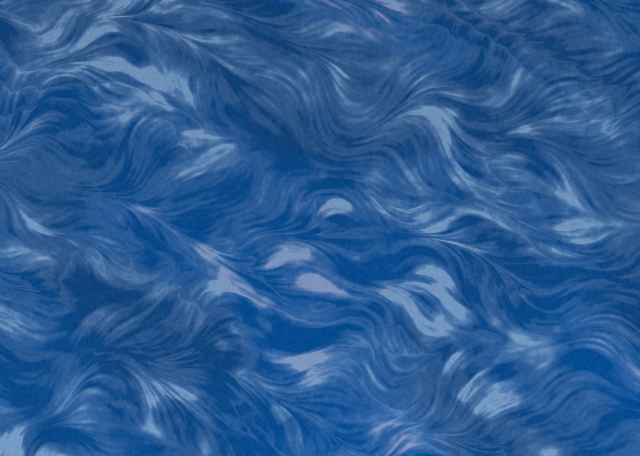
Give the GLSL for this texture, as a WebGL 2 fragment shader.

```glsl
#version 300 es
precision highp float;
// Pearly blue sheet with feathered wisps, soft folds and fine hairs.

#define FOLDS 6.2          // folds per canvas height
#define FOLD_GAIN 1.9
#define BROAD_GAIN 1.45
#define PLUME_GAIN 3.3
#define WISP_GAIN 1.5      // sparse bright strands
#define HAIR_SCALE 125.0   // hairs per canvas height
#define HAIR_GAIN 6.0
#define STEPS 16
#define STRIDE 0.0056      // length of one step along the flow
#define DRIFT 0.10         // strength of the large swirls
#define GRAIN 0.016

uniform vec2 u_resolution;
out vec4 outColor;

vec2 hash2(vec2 p) {
  vec3 h = fract(p.xyx * vec3(0.1031, 0.1030, 0.0973));
  h += dot(h, h.yzx + 33.33);
  return fract((h.xx + h.yz) * h.zy);
}

// Smooth cellular noise: scattered points blend their random values.
float cellNoise(vec2 p) {
  vec2 cell = floor(p), f = p - cell;
  float sum = 0.0, total = 0.0;
  for (int y = -1; y <= 1; y++)
    for (int x = -1; x <= 1; x++) {
      vec2 o = vec2(x, y);
      vec2 h = hash2(cell + o + 64.0);
      vec2 d = o + 0.15 + 0.7 * h - f;
      float w = exp(-6.0 * dot(d, d));
      sum += w * hash2(cell + o + 191.0).y;
      total += w;
    }
  return sum / total;
}

// Layered sines bend the plane into swirls, mostly level.
vec2 drift(vec2 p) {
  float freq = 4.3, amp = DRIFT;
  for (int i = 0; i < 4; i++) {
    float k = float(i);
    p += amp * vec2(sin(freq * p.y * 1.3 + 1.7 * k + 0.8),
                    0.38 * sin(freq * p.x + 2.3 * k + 1.1));
    p = mat2(0.992, 0.126, -0.126, 0.992) * p;
    freq *= 1.8;
    amp *= 0.58;
  }
  return p;
}

// Direction in which the hairs are combed: level, with local curls.
vec2 combing(vec2 p) {
  float a = 0.50 * sin(5.9 * p.x + 1.9 * sin(8.3 * p.y + 0.7))
          + 0.55 * sin(17.0 * p.y - 5.7 * p.x + 1.8 * sin(9.1 * p.x + 2.0))
          + 0.45 * sin(23.0 * p.x + 19.0 * p.y + 2.0 * sin(13.0 * p.y)) - 0.1;
  return vec2(cos(a), sin(a));
}

vec3 pearl(float z, float vivid) {
  vec3 deep = mix(vec3(0.06, 0.26, 0.48), vec3(0.02, 0.29, 0.56), vivid);
  vec3 mid = mix(vec3(0.18, 0.34, 0.54), vec3(0.15, 0.36, 0.61), vivid);
  vec3 light = mix(vec3(0.27, 0.42, 0.61), vec3(0.25, 0.45, 0.67), vivid);
  vec3 pale = vec3(0.44, 0.58, 0.74);
  vec3 c = mix(deep, mid, smoothstep(-1.3, 0.05, z));
  c = mix(c, light, smoothstep(0.05, 1.5, z));
  return mix(c, pale, smoothstep(1.2, 2.7, z));
}

void main() {
  vec2 uv = gl_FragCoord.xy / u_resolution;
  vec2 p = gl_FragCoord.xy / u_resolution.y;
  vec2 swirl = drift(p);

  // Comb noise along the flow into plumes, strands and hairs.
  vec2 q = p;
  float plume = 0.0, strand = 0.0, hair = 0.0, total = 0.0;
  for (int i = 0; i < STEPS; i++) {
    float w = 1.0 - 0.7 * float(i) / float(STEPS);
    plume += w * cellNoise(drift(q) * vec2(9.0, 25.0) + 5.0);
    strand += w * cellNoise(q * vec2(27.0, 38.0) + 17.0);
    hair += w * cellNoise(q * HAIR_SCALE);
    total += w;
    q += STRIDE * combing(q);
  }
  plume = plume / total - 0.5;
  strand = strand / total - 0.5;
  hair = hair / total - 0.5;

  // Wide clouds, stretched sideways.
  float broad = 0.5 * cellNoise(swirl * vec2(2.1, 6.5) + 11.0)
              + 0.5 * cellNoise(swirl * vec2(5.0, 15.0) + 27.0) - 0.5;

  // Overlapping folds: a slow rise, then a crisp dark edge.
  float phase = swirl.y * FOLDS + 2.1 * cellNoise(swirl * vec2(2.2, 3.6) + 3.0)
              + 1.0 * plume + 0.9 * strand + 0.8 * hair;
  float rise = fract(phase);
  float crest = rise * rise * (1.0 - smoothstep(0.87, 1.0, rise));
  float strength = smoothstep(0.25, 0.7, cellNoise(swirl * vec2(4.1, 6.7) + 41.0));
  float wisp = smoothstep(0.02, 0.2, strand + 0.3 * plume)
             * smoothstep(0.48, 0.75, cellNoise(swirl * vec2(5.3, 9.0) + 57.0));

  float z = BROAD_GAIN * broad + PLUME_GAIN * plume + 1.7 * strand
          + HAIR_GAIN * hair * (0.85 + max(plume + broad, -0.2))
          + FOLD_GAIN * strength * (crest - 0.24)
          + WISP_GAIN * wisp - 0.17;

  // Colour: clearer blue near the bottom, rare rosy wisps.
  float tint = cellNoise(swirl * vec2(2.9, 6.1) + 73.0);
  float vivid = clamp(0.75 - 0.75 * uv.y + 1.2 * (tint - 0.5), 0.0, 1.0);
  vec3 color = pearl(z, vivid);
  float rosy = smoothstep(0.66, 0.9, tint) * smoothstep(0.2, 1.5, z);
  color += rosy * vec3(0.04, -0.01, -0.01);
  color *= mix(1.04, 0.96, uv.y);
  color += GRAIN * (cellNoise(p * 190.0 + 7.0) - 0.5) * 2.0;
  outColor = vec4(color, 1.0);
}
```
